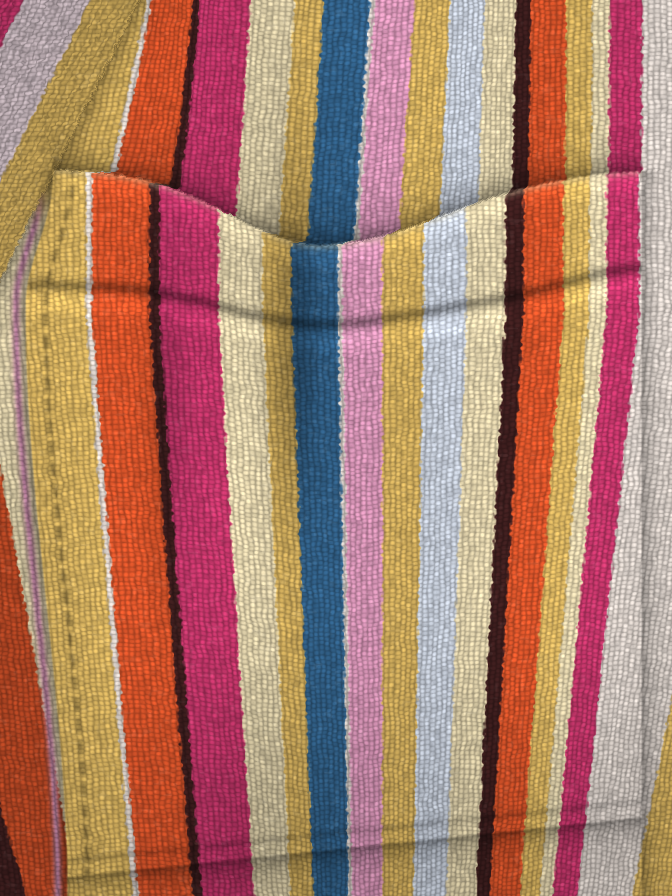
Give the GLSL for this texture, as a Shadertoy shader.

```glsl
// Striped terry cloth with a sewn-on patch pocket, a slanted lapel and soft folds.

const vec3 YELLOW = vec3(0.88, 0.73, 0.39);
const vec3 ORANGE = vec3(0.88, 0.34, 0.17);
const vec3 PINK   = vec3(0.80, 0.22, 0.43);
const vec3 CREAM  = vec3(0.92, 0.86, 0.70);
const vec3 BLUE   = vec3(0.21, 0.41, 0.58);
const vec3 ROSE   = vec3(0.90, 0.62, 0.76);
const vec3 PALE   = vec3(0.82, 0.85, 0.90);
const vec3 BROWN  = vec3(0.25, 0.12, 0.12);
const vec3 WHITE  = vec3(0.89, 0.85, 0.82);
const vec3 GREY   = vec3(0.74, 0.68, 0.70);

const int BANDS = 18;
const float EDGE[BANDS] = float[](0.128, 0.137, 0.222, 0.237, 0.325, 0.391,
    0.434, 0.503, 0.510, 0.569, 0.630, 0.694, 0.752, 0.779, 0.838, 0.877, 0.903, 0.951);
const vec3 BAND[BANDS] = vec3[](WHITE, ORANGE, BROWN, PINK, CREAM, YELLOW,
    BLUE, WHITE, ROSE, YELLOW, PALE, CREAM, BROWN, ORANGE, YELLOW, CREAM, PINK, WHITE);

float hash(vec2 p) {
    vec3 q = fract(p.xyx * 0.1031);
    q += dot(q, q.yzx + 33.33);
    return fract((q.x + q.y) * q.z);
}

float noise(vec2 p) {
    vec2 i = floor(p), f = fract(p);
    f = f * f * (3.0 - 2.0 * f);
    return mix(mix(hash(i), hash(i + vec2(1, 0)), f.x),
               mix(hash(i + vec2(0, 1)), hash(i + vec2(1, 1)), f.x), f.y);
}

float cover(float d, float soft) { return smoothstep(-soft, soft, d); }

float crease(float d, float width) { return exp(-d * d / (width * width)); }

// Shadow that starts at d = 0 and fades over the given width
float castShadow(float d, float width, float soft) {
    return cover(d, soft) * exp(-max(d, 0.0) / width);
}

vec3 stripes(float s, float soft) {
    vec3 col = YELLOW;
    for (int i = 0; i < BANDS; i++) col = mix(col, BAND[i], cover(s - EDGE[i], soft));
    return col;
}

// Rows of small loops, one rib per unit of x
float knit(vec2 p) {
    p += 0.5 * vec2(noise(p * 0.4), noise(p * 0.4 + 37.0));
    p.y += hash(vec2(floor(p.x), 5.0));
    vec2 f = fract(p) - 0.5;
    float loopShape = 1.0 - smoothstep(0.12, 0.68, length(f * vec2(1.1, 0.9)));
    return loopShape * mix(0.55, 1.0, hash(floor(p)));
}

// Pocket cloth narrows toward the bottom
float pocketWarp(vec2 uv) {
    float centre = 0.569, depth = max(0.0, 0.65 - uv.y);
    float pull = mix(0.22, 0.37, smoothstep(0.1, 0.5, uv.x));
    return centre + (uv.x - centre) / (1.0 - pull * depth);
}

// Garment cloth leans right above the pocket
float bodyWarp(vec2 uv) {
    float h = uv.y - 0.78;
    float lean = (0.028 + 0.09 * h) * (1.0 - 0.9 * smoothstep(0.6, 0.85, uv.x));
    return uv.x - lean - 0.2 * max(h, 0.0) * (1.0 - smoothstep(0.2, 0.35, uv.x));
}

void mainImage(out vec4 fragColor, in vec2 fragCoord) {
    vec2 uv = fragCoord / iResolution.xy;
    float u = uv.x, v = uv.y, down = 1.0 - v;
    float soft = 0.0015 + 0.7 / iResolution.y;
    float fuzz = (noise(uv * vec2(210, 260)) - 0.5) * 0.006;

    // Pocket outline and the sagging hem
    float sag = crease(u - 0.477, u < 0.477 ? 0.19 : 0.26);
    float topLine = 0.812 - 0.085 * sag + 0.3 * fuzz;
    float hemLine = 0.674 - 0.044 * sag + 0.02 * smoothstep(0.75, 0.95, u);
    float leftLine = 0.10 - 0.062 * smoothstep(0.0, 0.65, v) + 0.04 * smoothstep(0.66, 0.8, v);
    float bottomLine = 0.013 + 0.078 * u;
    float inSides = min(u - leftLine, 0.955 - u);
    float inside = min(inSides, min(topLine - v, v - bottomLine)) + 0.3 * fuzz;
    float pocket = cover(inside, soft);
    float above = cover(v - topLine, soft);

    // Striped cloth
    float s = mix(pocketWarp(uv), bodyWarp(uv), above);
    vec3 col = stripes(s + fuzz, soft);

    // Cloth left of the pocket
    float side = u - 0.24 * (down - 0.52) + fuzz;
    vec3 sideCol = mix(ORANGE * 0.9, CREAM, cover(side, soft));
    sideCol = mix(sideCol, ROSE * 0.9, crease(leftLine - u - 0.014, 0.006));
    sideCol = mix(BROWN, sideCol, cover(u - 0.4 * (down - 0.9) + fuzz, soft));
    col = mix(col, sideCol, cover(leftLine - u, soft) * (1.0 - smoothstep(0.74, 0.8, v)));

    // Yellow stripe entering at the lower right
    col = mix(col, YELLOW, cover(u - 1.0 + 0.27 * (down - 0.78) + fuzz, soft) * (1.0 - pocket));

    // Folds and broad light
    float light = 0.93 + 0.16 * (noise(uv * vec2(5, 3) + 4.0) - 0.5);
    light *= mix(0.86, 1.0, smoothstep(0.0, 0.35, v));
    light *= 1.0 - 0.28 * crease(u - 0.435, 0.035) * crease(v - 0.62, 0.17);
    light *= 1.0 - 0.16 * crease(u - 0.245, 0.03) * crease(v - 0.55, 0.2);
    light *= 1.0 + 0.10 * crease(u - 0.36, 0.05) * crease(v - 0.5, 0.25);

    // Hem seam, rolled rim and stitch rows
    float hem = v - hemLine;
    light *= 1.0 - pocket * (0.34 * crease(hem - 0.008, 0.007) - 0.12 * crease(hem + 0.012, 0.012));
    light *= 1.0 + 0.12 * pocket * crease(topLine - v - 0.012, 0.012);
    col = mix(col, CREAM, 0.35 * pocket * crease(topLine - v, 0.006));
    float dash = smoothstep(0.25, 0.5, abs(fract(v * 42.0) - 0.5) + 0.2);
    float stitch = crease(u - leftLine - 0.03, 0.005) * dash;
    stitch += 0.6 * crease(v - bottomLine - 0.018, 0.004);
    light *= 1.0 - 0.26 * pocket * stitch;

    // Shadows the pocket drops on the cloth behind
    light *= 1.0 - 0.42 * castShadow(v - topLine, 0.016, soft) * cover(inSides, soft);
    light *= 1.0 - 0.40 * castShadow(bottomLine - v, 0.012, soft) * cover(inSides, soft);
    float beside = max(leftLine - u, u - 0.955);
    light *= 1.0 - 0.35 * castShadow(beside, 0.012, soft) * cover(topLine - v, soft);

    // Slanted lapel
    float slant = u + 0.667 * down + fuzz;
    float lapel = cover(0.208 - slant, soft);
    vec3 lapelCol = mix(PINK * 0.85, GREY, cover(slant - 0.035, soft));
    lapelCol = mix(lapelCol, YELLOW * 0.85, cover(slant - 0.135, soft));
    light *= 1.0 - 0.35 * castShadow(slant - 0.208, 0.016, soft);
    col = mix(col, lapelCol, lapel);

    // Terry loops follow the cloth
    float rib = mix(s, slant, lapel);
    float nap = knit(vec2(rib * 108.0, v * 190.0 + 4.0 * sag));
    float fibre = noise(uv * vec2(260, 190)) - 0.5;
    col *= light * (0.80 + 0.34 * nap + 0.14 * fibre);
    col += 0.04 * smoothstep(0.7, 0.95, noise(uv * vec2(130, 240) + 9.0));

    fragColor = vec4(clamp(col, 0.0, 1.0), 1.0);
}
```
